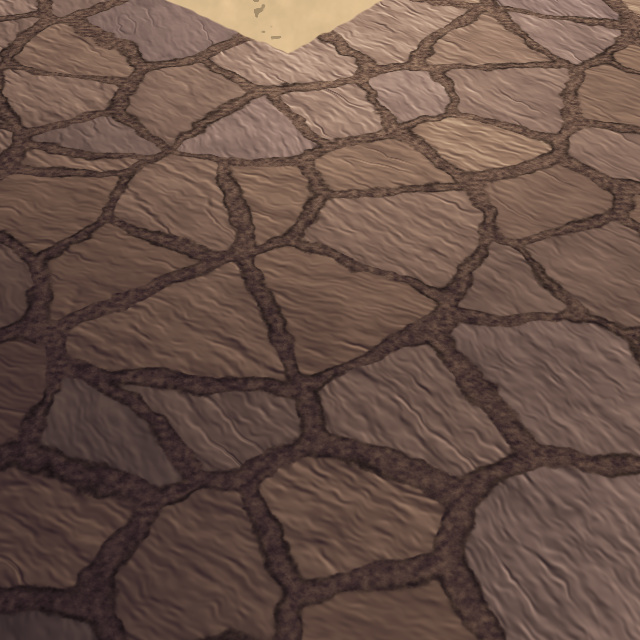
Give the GLSL for this texture, as a WebGL 2 fragment shader.

```glsl
#version 300 es
precision highp float;
// Irregular slate paving receding from the viewer, with a pale sand patch at the far edge.
uniform vec2 u_resolution;
out vec4 fragColor;

float hash(vec2 p) {
    return fract(sin(dot(p, vec2(127.1, 311.7))) * 43758.5);
}

vec2 hash2(vec2 p) {
    return vec2(hash(p), hash(p + vec2(41.3, 17.9)));
}

float noise(vec2 p) {
    vec2 i = floor(p), f = fract(p);
    f = f * f * (3.0 - 2.0 * f);
    return mix(mix(hash(i), hash(i + vec2(1, 0)), f.x),
               mix(hash(i + vec2(0, 1)), hash(i + vec2(1, 1)), f.x), f.y);
}

float fbm(vec2 p) {
    float sum = 0.0, amp = 0.53;
    for (int i = 0; i < 4; i++) {
        sum += amp * noise(p);
        p = mat2(1.6, 1.2, -1.2, 1.6) * p + 7.3;
        amp *= 0.5;
    }
    return sum;
}

float smoothMin(float a, float b, float k) {
    float h = max(k - abs(a - b), 0.0) / k;
    return min(a, b) - 0.25 * h * h * k;
}

// Stone centre relative to p, and its squared distance less a random size bonus
vec3 stoneSite(vec2 p, vec2 cell) {
    vec2 offset = cell + hash2(cell) - p;
    return vec3(offset, dot(offset, offset) - 0.55 * hash(cell + 73.1));
}

// Distance to the stone border (x) and the stone's cell (yz)
vec3 paving(vec2 p) {
    vec2 base = floor(p), home = base;
    vec3 nearest = vec3(0.0, 0.0, 1e3);
    for (int y = -2; y <= 2; y++)
    for (int x = -2; x <= 2; x++) {
        vec2 cell = base + vec2(x, y);
        vec3 site = stoneSite(p, cell);
        if (site.z < nearest.z) { nearest = site; home = cell; }
    }
    float border = 2.0;
    for (int y = -2; y <= 2; y++)
    for (int x = -2; x <= 2; x++) {
        if (x == 0 && y == 0) continue;
        vec3 site = stoneSite(p, home + vec2(x, y));
        float gap = (site.z - nearest.z) / (2.0 * length(site.xy - nearest.xy));
        border = smoothMin(border, gap, 0.05);
    }
    return vec3(border, home);
}

// Height of split slate: grain along one direction, cut by broken cracks
float slateHeight(vec2 p, float angle, float seed, float detail) {
    float c = cos(angle), s = sin(angle);
    vec2 q = mat2(c, s, -s, c) * p + seed * 37.0;
    q.y += 0.13 * fbm(q * 3.0) + 0.03 * noise(q * 13.0);
    float crack = 1.0 - smoothstep(0.0, 0.1, abs(noise(q * vec2(1.7, 6.5)) - 0.5));
    crack *= smoothstep(0.35, 0.7, noise(q * vec2(3.0, 5.0) + 9.0));
    return 0.38 * noise(q * vec2(2.2, 11.0)) + 0.30 * noise(q * vec2(6.0, 25.0))
         + 0.26 * detail * noise(q * vec2(15.0, 42.0)) - 0.24 * crack;
}

// Brightness to earthy colour
vec3 earthRamp(float tone) {
    vec3 shadow = vec3(0.20, 0.14, 0.15), umber = vec3(0.37, 0.28, 0.24);
    vec3 ochre = vec3(0.63, 0.50, 0.41), cream = vec3(0.84, 0.72, 0.59);
    vec3 col = shadow * min(tone / 0.2, 1.0);
    col = mix(col, umber, clamp((tone - 0.20) / 0.17, 0.0, 1.0));
    col = mix(col, ochre, clamp((tone - 0.37) / 0.26, 0.0, 1.0));
    return mix(col, cream, clamp((tone - 0.63) / 0.21, 0.0, 1.0));
}

// Light falls off from the far edge towards the near left corner
float daylight(vec2 uv) {
    vec2 d = (uv - vec2(0.55, 0.86)) / vec2(0.36, 0.24);
    return 0.25 + 0.18 * uv.x * (1.0 - 0.6 * uv.y) + 0.24 * uv.y * uv.y
         + 0.15 * exp(-dot(d, d));
}

void main() {
    vec2 uv = gl_FragCoord.xy / u_resolution;

    // Ground plane in perspective, warped for uneven outlines
    vec2 ground = vec2((uv.x - 0.5) * 6.0, 13.0) / (1.9 - uv.y);
    vec2 warp = vec2(fbm(ground * 1.7), fbm(ground * 1.7 + 31.0)) - 0.5;
    vec2 chips = vec2(fbm(ground * 9.0), fbm(ground * 9.0 + 53.0)) - 0.5;
    vec3 slab = paving(ground + 0.3 * warp + 0.08 * chips);
    float seed = hash(slab.yz + 11.7);
    float variety = hash(slab.yz + 29.3);
    float light = daylight(uv);

    // Stone surface lit from the far side
    float angle = 0.8 + 0.8 * (seed - 0.5);
    float detail = 1.0 - 0.75 * uv.y;
    float height = slateHeight(ground, angle, seed, detail);
    float slope = height - slateHeight(ground + vec2(0.011, 0.021), angle, seed, detail);
    float rough = mix(0.5, 1.1, variety);
    float stain = fbm(ground * 4.0 + seed * 19.0) - 0.5;
    float stoneTone = light * (1.05 + 0.14 * (variety - 0.5) + 1.1 * rough * slope
                    + 0.28 * rough * (height - 0.42) + 0.22 * stain);
    vec3 stone = earthRamp(stoneTone);
    float grey = dot(stone, vec3(0.3, 0.55, 0.15));
    stone = mix(stone, grey * vec3(1.13, 0.95, 0.95), 0.55 * seed * seed);

    // Gritty mortar with a dark contact line
    float grit = fbm(ground * 30.0) - 0.5;
    vec3 mortar = earthRamp(light * (0.77 + 0.75 * grit + 0.2 * stain));
    float joint = 0.04 + 0.06 * noise(ground * 1.3 + 5.0);
    vec3 col = mix(mortar, stone, smoothstep(joint - 0.012, joint + 0.012, slab.x));
    float contact = exp(-pow((slab.x - joint + 0.013) / 0.02, 2.0));
    col *= 1.0 - 0.45 * contact * noise(ground * 4.0 + 61.0);

    // Pale sand wedge with a few dark specks
    float side = uv.x - 0.45;
    float edge = uv.y - 0.915 - max(-0.45 * side, 0.57 * side) + 0.006 * (noise(uv * 60.0) - 0.5);
    float speck = smoothstep(0.66, 0.74, noise(uv * vec2(80.0, 120.0)) * noise(uv * 37.0 + 5.0));
    vec3 sand = vec3(0.85, 0.73, 0.56) * (0.95 + 0.12 * fbm(uv * 45.0) - 0.25 * speck);
    col = mix(col, sand, smoothstep(-0.002, 0.002, edge));

    fragColor = vec4(col, 1.0);
}
```
